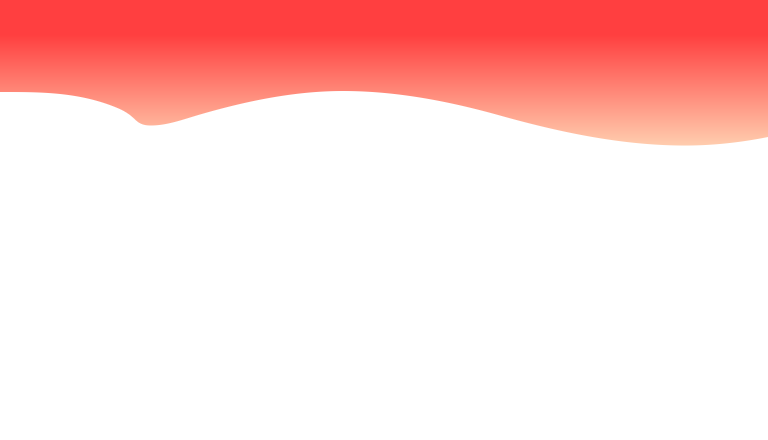
This background is drawn by a WebGL 1 fragment shader. Its source:

```glsl
precision highp float;

uniform vec2 u_resolution;

// Cubic curve through two knots, each given as (x, depth, slope)
float hermite(vec3 a, vec3 b, float x) {
    float span = b.x - a.x;
    float t = clamp((x - a.x) / span, 0.0, 1.0);
    float s = 1.0 - t;
    return a.y * s * s * (1.0 + 2.0 * t) + b.y * t * t * (3.0 - 2.0 * t)
         + span * t * s * (a.z * s - b.z * t);
}

// Depth of the wavy edge below the top, in canvas widths
float waveDepth(float x) {
    vec3 shoulder = vec3(0.1497, 0.1393, 0.40);
    vec3 drop = vec3(0.1758, 0.1556, 1.0);
    vec3 dip = vec3(0.1966, 0.1634, 0.0);
    vec3 rise = vec3(0.2604, 0.1491, -0.29);
    vec3 crest = vec3(0.4466, 0.1185, 0.0);
    vec3 fall = vec3(0.6510, 0.1504, 0.28);
    vec3 trough = vec3(0.8919, 0.1895, 0.0);

    if (x < shoulder.x) return hermite(vec3(0.0, 0.1198, 0.0), shoulder, x);
    if (x < drop.x) return hermite(shoulder, drop, x);
    if (x < dip.x) return hermite(drop, dip, x);
    if (x < rise.x) return hermite(dip, rise, x);
    if (x < crest.x) return hermite(rise, crest, x);
    if (x < fall.x) return hermite(crest, fall, x);
    if (x < trough.x) return hermite(fall, trough, x);
    return hermite(trough, vec3(1.0, 0.1784, -0.20), x);
}

void main() {
    // Position from the top left, in canvas widths
    float pixel = 1.0 / u_resolution.x;
    vec2 p = vec2(gl_FragCoord.x, u_resolution.y - gl_FragCoord.y) * pixel;

    // Red band fading to peach
    vec3 red = vec3(1.0, 0.249, 0.251);
    vec3 peach = vec3(1.0, 0.80, 0.68);
    vec3 band = mix(red, peach, clamp((p.y - 0.0456) / 0.1432, 0.0, 1.0));

    // Smooth edge, using the distance across the local slope
    float depth = waveDepth(p.x);
    float slope = (waveDepth(p.x + 0.001) - waveDepth(p.x - 0.001)) / 0.002;
    float edge = (p.y - depth) / sqrt(1.0 + slope * slope);
    float white = clamp(edge / pixel + 0.5, 0.0, 1.0);

    gl_FragColor = vec4(mix(band, vec3(1.0), white), 1.0);
}
```
